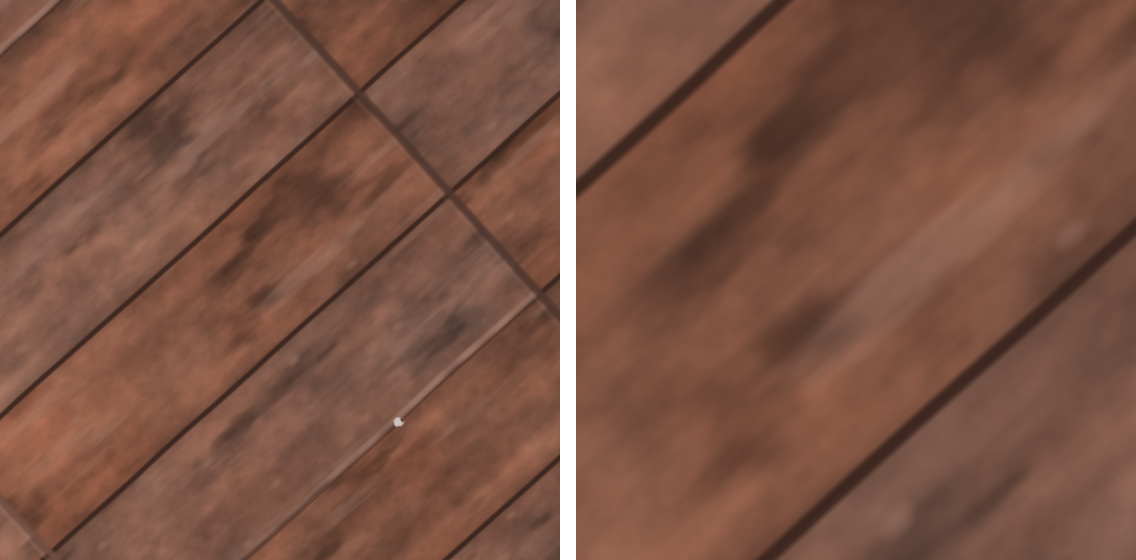
Left: the whole. Right: its middle third, enlarged.
Give the GLSL for this texture, as a WebGL 1 fragment shader.

```glsl
precision highp float;
uniform vec2 u_resolution;

#define PLANK_SIZE vec2(0.960, 0.2406)
#define JOINT_ORIGIN vec2(0.366, 0.5534)
#define PLANK_ANGLE 0.733
#define SEAM_WIDTH 0.0062
#define CROSS_WIDTH 0.0100
#define WARM_WOOD vec3(0.500, 0.322, 0.250)
#define COOL_WOOD vec3(0.480, 0.338, 0.282)
#define SEAM_COLOR vec3(0.215, 0.135, 0.110)
#define CROSS_COLOR vec3(0.310, 0.215, 0.185)
#define PALE_WEAR vec3(0.640, 0.490, 0.430)
#define GRAIN_CONTRAST 0.50
#define BLOTCH_CONTRAST 0.42

float hash(vec2 p) {
  vec3 q = fract(p.xyx * vec3(0.1031, 0.1030, 0.0973));
  q += dot(q, q.yzx + 33.33);
  return fract((q.x + q.y) * q.z);
}

float noise(vec2 p) {
  vec2 i = floor(p), f = fract(p);
  f = f * f * f * (f * (f * 6.0 - 15.0) + 10.0);
  return mix(mix(hash(i), hash(i + vec2(1.0, 0.0)), f.x),
             mix(hash(i + vec2(0.0, 1.0)), hash(i + vec2(1.0)), f.x), f.y);
}

float fbm(vec2 p) {
  float sum = 0.0, amp = 0.533;
  for (int i = 0; i < 4; i++) {
    sum += amp * noise(p);
    p = p * 2.03 + 17.3;
    amp *= 0.5;
  }
  return sum;
}

// Soft-edged line, fully opaque over its inner quarter
float softLine(float dist, float halfWidth, float pixel) {
  return 1.0 - smoothstep(halfWidth * 0.25, halfWidth + 0.5 * pixel, abs(dist));
}

// Bare wood: tint by checkerboard, then grain, blotches and scuffs
vec3 wood(vec2 pos, vec2 plank) {
  float warm = mod(plank.x + plank.y, 2.0);
  float seed = hash(plank + 40.0);
  vec2 g = pos + vec2(seed * 31.0, hash(plank + 71.0) * 17.0) + 20.0;

  float streak = fbm(g * vec2(3.0, 22.0));
  float blotch = fbm(g * vec2(9.0, 14.0));
  float mottle = fbm(g * vec2(40.0, 55.0));
  float tone = 1.0 + GRAIN_CONTRAST * (streak - 0.5)
             + BLOTCH_CONTRAST * (blotch - 0.5)
             + 0.20 * (mottle - 0.5) + 0.06 * (seed - 0.5);
  tone *= 1.03 - 0.13 * pos.x;

  vec3 color = mix(COOL_WOOD, WARM_WOOD, warm) * tone;
  float redness = fbm(g * vec2(5.0, 9.0) + 9.0) - 0.5;
  color *= 1.0 + redness * vec3(0.08, -0.06, -0.16);

  float scuff = smoothstep(0.60, 0.85, fbm(g * vec2(4.0, 32.0) + 5.0));
  float stain = smoothstep(0.62, 0.85, fbm(g * vec2(5.0, 15.0) + 60.0));
  color = mix(color, PALE_WEAR, 0.38 * scuff);
  return color * (1.0 - 0.30 * stain);
}

// Sparse pale flecks, one candidate per cell
float flecks(vec2 pos) {
  vec2 p = pos * vec2(11.0, 15.0);
  vec2 cell = floor(p);
  vec2 center = 0.25 + 0.5 * vec2(hash(cell + 3.0), hash(cell + 8.0));
  float d = length((fract(p) - center) * vec2(0.8, 1.0));
  return step(0.91, hash(cell + 90.0)) * (1.0 - smoothstep(0.02, 0.15, d));
}

void main() {
  vec2 uv = gl_FragCoord.xy / u_resolution;
  float pixel = 1.0 / min(u_resolution.x, u_resolution.y);

  // Plank frame: x along the boards, y across them
  float ca = cos(PLANK_ANGLE), sa = sin(PLANK_ANGLE);
  vec2 down = vec2(uv.x, 1.0 - uv.y);
  vec2 pos = vec2(ca * down.x - sa * down.y, sa * down.x + ca * down.y);
  vec2 grid = (pos - JOINT_ORIGIN) / PLANK_SIZE;
  vec2 plank = floor(grid);
  vec2 joint = floor(grid + 0.5);
  vec2 dist = (grid - joint) * PLANK_SIZE;
  dist += 0.003 * (vec2(noise(pos.yx * 9.0 + 30.0), noise(pos * 7.0 + 50.0)) - 0.5);
  float along = fract(grid.x);

  vec3 color = wood(pos, plank);
  color = mix(color, PALE_WEAR, 0.35 * flecks(pos));

  // Dirt gathered beside the joints
  color *= 1.0 - 0.13 * exp(-abs(dist.y) * 70.0) - 0.10 * exp(-abs(dist.x) * 55.0);

  // Long seams; every fourth one is rubbed pale on alternate boards
  float worn = mod(plank.x, 2.0) * (1.0 - step(0.5, abs(mod(joint.y, 4.0) - 2.0)));
  float seam = softLine(dist.y, SEAM_WIDTH, pixel);
  color = mix(color, SEAM_COLOR, seam * (0.88 - 0.38 * worn));
  float rub = softLine(dist.y + 0.006, 0.009, pixel) * smoothstep(0.15, 0.60, along);
  color = mix(color, PALE_WEAR, worn * rub * (0.35 + 0.5 * noise(pos * 25.0 + 10.0)));

  // Cross joints, alternately dark and dusty, with a thin lit edge
  float dusty = mod(joint.x, 2.0);
  float lip = softLine(dist.x + 0.012, 0.005, pixel);
  color = mix(color, PALE_WEAR, lip * (0.12 + 0.10 * dusty));
  vec3 grout = mix(CROSS_COLOR, COOL_WOOD, 0.75 * dusty);
  color = mix(color, grout, 0.85 * softLine(dist.x, CROSS_WIDTH, pixel));

  // Bright chip on a worn seam
  vec2 chip = vec2((along - 0.644) * PLANK_SIZE.x, dist.y);
  float ragged = length(chip) + 0.008 * (noise(pos * 160.0 + 80.0) - 0.5);
  float chipped = worn * (1.0 - step(0.5, abs(mod(joint.y, 8.0) - 2.0)));
  color = mix(color, vec3(0.80, 0.76, 0.75), chipped * (1.0 - smoothstep(0.004, 0.011, ragged)));

  gl_FragColor = vec4(color, 1.0);
}
```
